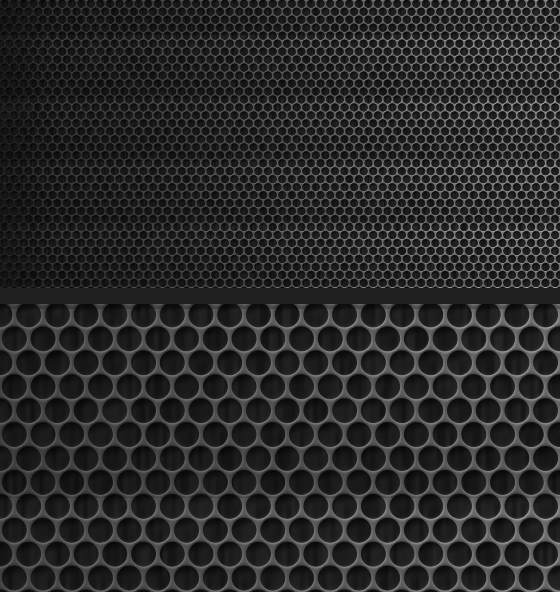
Top, the full canvas; bottom, a detail of the centre.
Write a Shadertoy shader that draws this pattern.

```glsl
// Dark perforated metal: staggered round holes over brushed steel, lit from the right.

float hash(vec2 p) {
    vec3 q = fract(vec3(p.xyx) * 0.1031);
    q += dot(q, q.yzx + 33.33);
    return fract((q.x + q.y) * q.z);
}

float valueNoise(vec2 p) {
    vec2 cell = floor(p), f = fract(p);
    f = f * f * (3.0 - 2.0 * f);
    return mix(mix(hash(cell), hash(cell + vec2(1, 0)), f.x),
               mix(hash(cell + vec2(0, 1)), hash(cell + vec2(1, 1)), f.x), f.y);
}

// Offset from the nearest hole centre; rows are staggered by half a pitch.
vec2 nearestHole(vec2 p, float rowHeight) {
    vec2 nearest = vec2(9.0);
    float baseRow = floor(p.y / rowHeight);
    for (int i = -1; i <= 1; i++) {
        float row = baseRow + float(i);
        vec2 offset = vec2(fract(p.x + 0.5 * mod(row, 2.0)) - 0.5,
                           p.y - (row + 0.5) * rowHeight);
        if (dot(offset, offset) < dot(nearest, nearest)) nearest = offset;
    }
    return nearest;
}

void mainImage(out vec4 fragColor, in vec2 fragCoord) {
    vec2 uv = fragCoord / iResolution.xy;
    float pixel = 58.5 / iResolution.x;

    // One unit is one hole pitch; y runs downward from the top edge.
    vec2 p = vec2(fragCoord.x, iResolution.y - fragCoord.y) * pixel;
    vec2 hole = nearestHole(p, 0.833);
    float radius = length(hole);
    float edge = radius - 0.435;
    float facing = dot(hole / max(radius, 0.001), vec2(0.35, 0.94));

    // Broad light from the right, with soft horizontal bands fading downward.
    float band = 1.0 - fract((1.0 - uv.y) * 4.57 + 0.45);
    float light = mix(0.23, 0.58, smoothstep(0.0, 1.05, uv.x));
    light *= mix(0.6, 1.0, smoothstep(0.0, 0.12, uv.x)) * (0.88 + 0.24 * band);

    // Brushed steel behind the holes, shaded under the upper rim.
    float brush = valueNoise(vec2(uv.x * 380.0, uv.y * 24.0));
    float back = (0.065 + 0.06 * brush) * (0.8 + 0.5 * uv.x) * (0.9 + 0.2 * band);
    back *= mix(0.45, 1.0, smoothstep(-0.42, -0.05, hole.y + 0.3 * hole.x));

    // Metal web with a bright bevel along the lower rim of each hole.
    float bevel = exp(-abs(edge) * 22.0);
    float web = light * (0.8 + 0.5 * bevel * (0.3 + facing));
    back += light * 0.22 * bevel * max(facing, 0.0);

    float metal = smoothstep(-0.65 * pixel, 0.65 * pixel, edge);
    float shade = mix(back, web, metal);
    fragColor = vec4(vec3(shade), 1.0);
}
```
